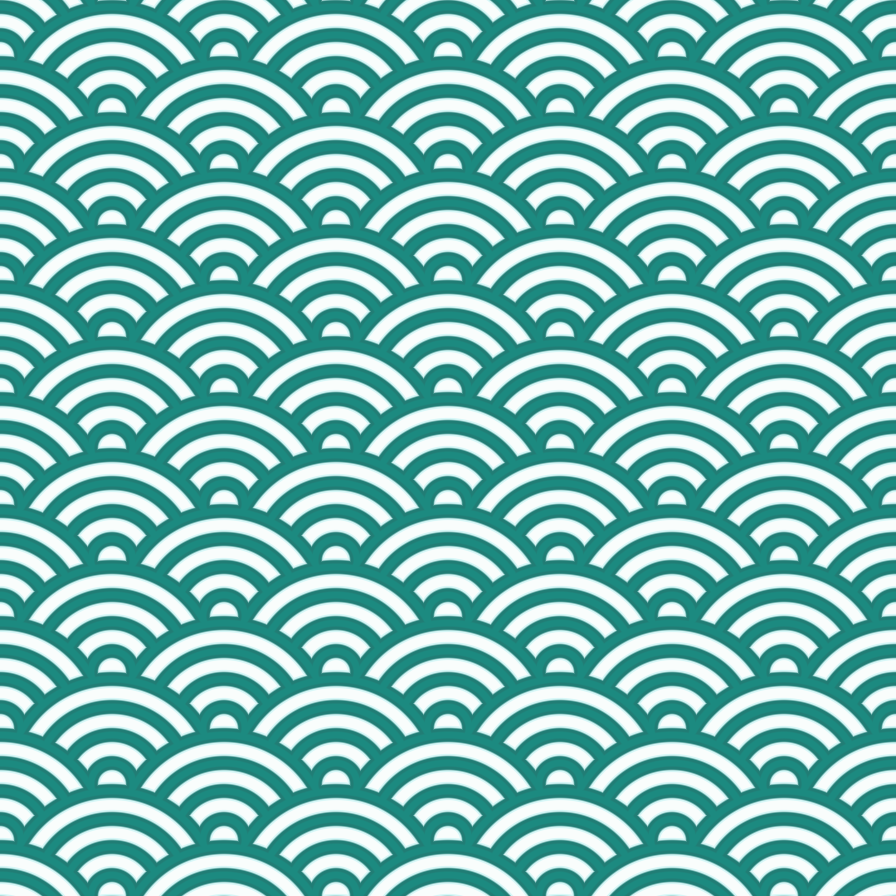
Write a Shadertoy shader that draws this pattern.

```glsl
// Seigaiha waves: rows of overlapping discs with concentric rings, white on teal.
// Staggered rows are layered back to front as one signed distance field,
// which is positive inside the white rings and then shaded by distance to the edge.

const float BANDS_PER_CANVAS = 64.0; // ring widths along the canvas height
const float RADIUS = 8.0;            // disc radius, in ring widths
const float ROW_STEP = 4.0;          // vertical distance between rows

const vec3 TEAL = vec3(0.11, 0.54, 0.50);
const vec3 TEAL_EDGE = vec3(0.13, 0.49, 0.46);
const vec3 WHITE = vec3(0.975, 0.992, 0.99);
const vec3 WHITE_EDGE = vec3(0.84, 0.97, 0.97);

// Distance from p to the nearest disc centre in a row; odd rows are shifted
float centreDistance(vec2 p, float row) {
    float shift = RADIUS * (1.0 - mod(row, 2.0));
    float x = mod(p.x - shift + RADIUS, 2.0 * RADIUS) - RADIUS;
    return length(vec2(x, p.y - row * ROW_STEP));
}

// White rings of one disc: a central dot, three rings and a teal rim
float ringField(float r) {
    float rings = 0.5 - abs(mod(r + 0.5, 2.0) - 1.0);
    float dotField = 1.0 - r;
    return min(max(rings, dotField), RADIUS - 1.0 - r);
}

// Lay each lower row over the rows behind it
float waveField(vec2 p) {
    float nearestRow = floor(p.y / ROW_STEP);
    float field = -1.0;
    for (int i = 2; i >= -2; i--) {
        float r = centreDistance(p, nearestRow + float(i));
        field = max(min(field, r - RADIUS), ringField(r));
    }
    return field;
}

// Flat colours with a faint tint along both sides of each edge
vec3 shade(float field, float softness) {
    vec3 ground = mix(TEAL_EDGE, TEAL, smoothstep(0.18, 0.32, -field));
    vec3 ring = mix(WHITE_EDGE, WHITE, smoothstep(0.10, 0.20, field));
    return mix(ground, ring, smoothstep(-softness, softness, field));
}

void mainImage(out vec4 fragColor, in vec2 fragCoord) {
    float scale = BANDS_PER_CANVAS / iResolution.y;
    float softness = max(0.8 * scale, 0.08);
    fragColor = vec4(shade(waveField(fragCoord * scale), softness), 1.0);
}
```
